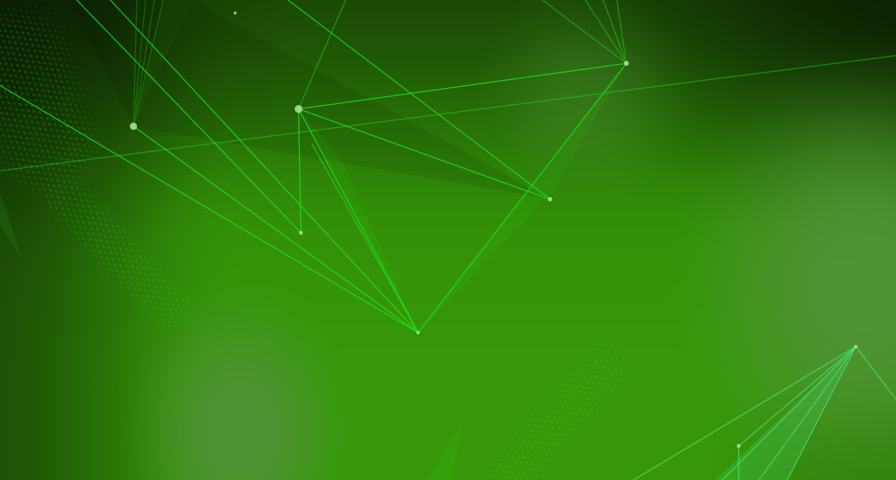
This background is drawn by a Shadertoy shader. Its source:

```glsl
// Dark-edged green backdrop with soft pale glows, overlaid by a thin web
// of luminous lines, translucent facets, small nodes and dotted strips.
// Positions are in canvas heights; layers are blended from back to front.

#define BASE_GREEN vec3(0.21, 0.595, 0.035)
#define GLOW_COLOR vec3(0.325, 0.575, 0.225)
#define LINE_GREEN vec3(0.12, 0.90, 0.08)
#define LINE_TEAL vec3(0.28, 0.90, 0.48)
#define NODE_COLOR vec3(0.66, 0.88, 0.58)
#define LINE_HALF_WIDTH 0.0013
#define DOT_SPACING 0.0115

const vec2 LEFT_NODE = vec2(0.278, 0.737);
const vec2 UPPER_NODE = vec2(0.622, 0.773);
const vec2 INNER_NODE = vec2(0.627, 0.515);
const vec2 LOW_NODE = vec2(0.871, 0.307);
const vec2 RIGHT_NODE = vec2(1.146, 0.585);
const vec2 TOP_NODE = vec2(1.305, 0.868);
const vec2 CORNER_NODE = vec2(1.783, 0.278);
const vec2 BASE_NODE = vec2(1.539, 0.071);

float pixelSize;

float segmentDistance(vec2 p, vec2 a, vec2 b) {
    vec2 ab = b - a;
    return length(p - a - ab * clamp(dot(p - a, ab) / dot(ab, ab), 0.0, 1.0));
}

// Antialiased thin line; its weight survives below one pixel
float line(vec2 p, vec2 a, vec2 b) {
    float d = segmentDistance(p, a, b);
    float coverage = clamp((LINE_HALF_WIDTH - d) / pixelSize + 0.5, 0.0, 1.0);
    return min(coverage, 2.0 * LINE_HALF_WIDTH / pixelSize);
}

float disc(vec2 p, vec2 center, float radius) {
    return clamp((radius - length(p - center)) / pixelSize + 0.5, 0.0, 1.0);
}

float edgeSide(vec2 p, vec2 a, vec2 b) {
    vec2 e = normalize(b - a);
    return e.x * (p.y - a.y) - e.y * (p.x - a.x);
}

// Smooth triangle mask, for either winding
float facet(vec2 p, vec2 a, vec2 b, vec2 c) {
    float winding = sign(edgeSide(c, a, b));
    float inside = min(edgeSide(p, a, b) * winding,
                   min(edgeSide(p, b, c) * winding, edgeSide(p, c, a) * winding));
    return clamp(inside / pixelSize + 0.5, 0.0, 1.0);
}

float glow(vec2 p, vec2 center, vec2 radius) {
    return 1.0 - smoothstep(0.1, 1.0, length((p - center) / radius));
}

// Fine slanted dot grid, fading away from a guiding segment
float dotStrip(vec2 p, vec2 a, vec2 b, float width) {
    vec2 q = vec2(p.x + 0.35 * p.y, p.y + 0.12 * p.x) / DOT_SPACING;
    float dots = 1.0 - smoothstep(0.12, 0.36, length(fract(q) - 0.5));
    return dots * (1.0 - smoothstep(0.4 * width, width, segmentDistance(p, a, b)));
}

vec3 background(vec2 p) {
    float light = mix(0.53, 1.0, smoothstep(-0.05, 0.50, p.x));
    light *= mix(0.50, 1.0, smoothstep(1.08, 0.48, p.y));
    light *= mix(0.93, 1.0, smoothstep(0.75, 0.15, p.y));
    light *= 1.0 - 0.52 * glow(p, vec2(1.95, 1.03), vec2(0.85, 0.62));
    light *= 1.0 - 0.28 * glow(p, vec2(0.0, 0.95), vec2(0.65, 0.60));
    light *= 1.0 - 0.14 * glow(p, vec2(1.87, 0.0), vec2(0.45, 0.30));
    vec3 color = BASE_GREEN * light;
    color = mix(color, GLOW_COLOR, 0.88 * glow(p, vec2(1.80, 0.41), vec2(0.43, 0.53)));
    color = mix(color, GLOW_COLOR, 0.88 * glow(p, vec2(0.50, 0.10), vec2(0.27, 0.34)));
    return mix(color, GLOW_COLOR, 0.32 * glow(p, vec2(1.22, 0.80), vec2(0.25, 0.25)));
}

void mainImage(out vec4 fragColor, in vec2 fragCoord) {
    pixelSize = 1.0 / iResolution.y;
    vec2 p = fragCoord * pixelSize;
    vec3 color = background(p);

    // Translucent facets
    color *= 1.0 - 0.09 * facet(p, LEFT_NODE, RIGHT_NODE, vec2(0.40, 1.0));
    color *= 1.0 - 0.12 * facet(p, LEFT_NODE, vec2(0.14, 1.0), vec2(0.34, 1.0));
    color = mix(color, LINE_GREEN, 0.10 * facet(p, UPPER_NODE, LOW_NODE, vec2(0.71, 0.67)));
    color = mix(color, LINE_GREEN, 0.09 * facet(p, TOP_NODE, LOW_NODE, vec2(1.15, 0.60)));
    color = mix(color, LINE_GREEN, 0.10 * facet(p, vec2(0.0, 0.60), vec2(0.0, 0.53), vec2(0.046, 0.46)));
    color = mix(color, LINE_GREEN, 0.10 * facet(p, vec2(0.963, 0.12), vec2(0.89, 0.0), vec2(0.94, 0.0)));
    color = mix(color, LINE_TEAL, 0.20 * facet(p, CORNER_NODE, vec2(1.49, 0.0), vec2(1.64, 0.0)));

    // Dotted strips
    float dots = dotStrip(p, vec2(0.04, 0.88), vec2(0.10, 0.70), 0.14);
    dots = max(dots, dotStrip(p, vec2(0.13, 0.60), vec2(0.35, 0.36), 0.06));
    dots = max(dots, dotStrip(p, vec2(1.07, 0.01), vec2(1.26, 0.23), 0.07));
    color = mix(color, LINE_GREEN, 0.20 * dots);

    // Bright web between the nodes
    vec4 web[9] = vec4[9](
        vec4(LEFT_NODE, LOW_NODE), vec4(UPPER_NODE, LOW_NODE), vec4(UPPER_NODE, INNER_NODE),
        vec4(UPPER_NODE, RIGHT_NODE), vec4(UPPER_NODE, TOP_NODE), vec4(TOP_NODE, LOW_NODE),
        vec4(0.0, 0.822, LOW_NODE), vec4(0.16, 1.0, INNER_NODE), vec4(0.23, 1.0, LOW_NODE));
    for (int i = 0; i < 9; i++)
        color = mix(color, LINE_GREEN, 0.68 * line(p, web[i].xy, web[i].zw));
    color = mix(color, LINE_GREEN, 0.65 * line(p, vec2(0.60, 1.0), RIGHT_NODE));
    color = mix(color, LINE_GREEN, 0.55 * line(p, vec2(0.65, 0.70), LOW_NODE));

    // Faint long line and fans leaving the canvas
    float faint = max(line(p, vec2(0.0, 0.644), vec2(1.873, 0.885)),
                      line(p, UPPER_NODE, vec2(0.72, 1.0)));
    for (int i = 0; i < 4; i++) {
        float t = float(i) / 3.0;
        faint = max(faint, line(p, TOP_NODE, vec2(mix(1.13, 1.285, sqrt(t)), 1.0)));
        faint = max(faint, 0.6 * line(p, LEFT_NODE, vec2(mix(0.285, 0.34, t), 1.0)));
        float teal = line(p, CORNER_NODE, vec2(mix(1.32, 1.64, sqrt(t)), 0.0));
        color = mix(color, LINE_TEAL, 0.60 * teal);
    }
    color = mix(color, LINE_GREEN, 0.40 * faint);
    float corner = max(line(p, CORNER_NODE, vec2(1.873, 0.16)), line(p, CORNER_NODE, BASE_NODE));
    corner = max(corner, line(p, BASE_NODE, vec2(1.539, 0.0)));
    color = mix(color, LINE_TEAL, 0.60 * corner);

    // Nodes: centre and radius
    vec3 nodes[9] = vec3[9](vec3(LEFT_NODE, 0.0075), vec3(UPPER_NODE, 0.008),
        vec3(INNER_NODE, 0.004), vec3(LOW_NODE, 0.0035), vec3(RIGHT_NODE, 0.0045),
        vec3(TOP_NODE, 0.005), vec3(CORNER_NODE, 0.0035), vec3(BASE_NODE, 0.004),
        vec3(0.490, 0.973, 0.003));
    for (int i = 0; i < 9; i++)
        color = mix(color, NODE_COLOR, 0.88 * disc(p, nodes[i].xy, nodes[i].z));

    fragColor = vec4(color, 1.0);
}
```
